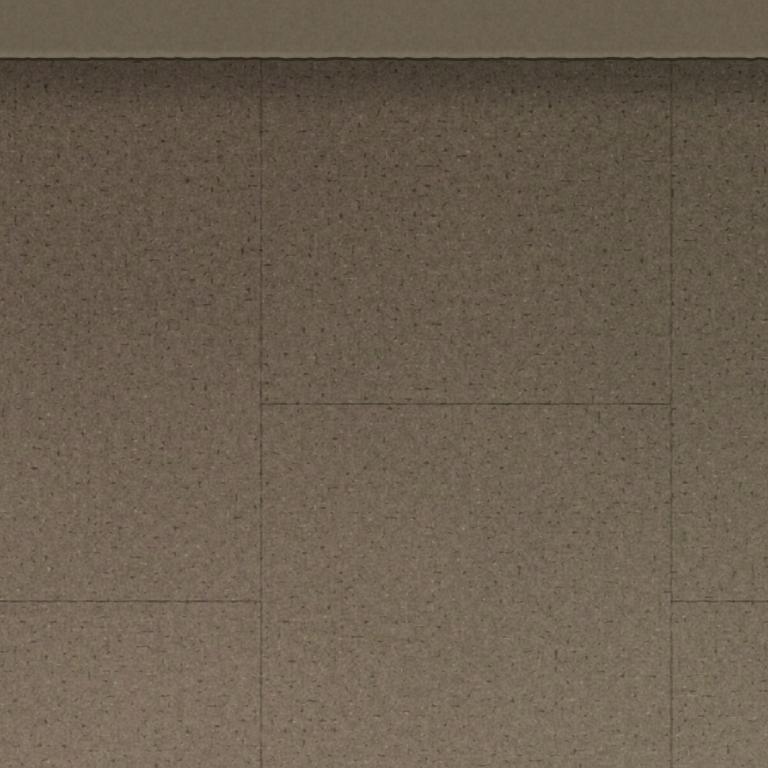
This texture is drawn by a Shadertoy shader. Its source:

```glsl
// Brown speckled carpet tiles in staggered columns, shaded below a plain ledge.

const vec2 TILE_SIZE = vec2(0.534, 0.74);
const vec2 TILE_ORIGIN = vec2(0.340, 0.474);
const float COLUMN_STAGGER = 0.257;
const float LEDGE_Y = 0.9245;

const vec3 CARPET_NEAR = vec3(0.505, 0.445, 0.382);
const vec3 CARPET_FAR = vec3(0.372, 0.322, 0.268);
const vec3 LEDGE_COLOR = vec3(0.415, 0.375, 0.310);
const vec3 LIP_COLOR = vec3(0.500, 0.455, 0.385);
const vec3 GAP_COLOR = vec3(0.165, 0.140, 0.105);

// Random unit vector for a lattice point
vec2 hashDirection(vec2 cell) {
    uvec2 q = uvec2(ivec2(cell)) * uvec2(1597u, 3812u + 1u);
    uint n = (q.x ^ q.y) * 22695477u;
    n = (n ^ (n >> 15)) * 739391u;
    n ^= n >> 13;
    float angle = float(n & 65535u) * 6.2831853 / 65536.0;
    return vec2(cos(angle), sin(angle));
}

// Gradient noise, roughly -0.7 to 0.7
float gradientNoise(vec2 p) {
    vec2 i = floor(p), f = p - i;
    vec2 u = f * f * f * (f * (f * 6.0 - 15.0) + 10.0);
    vec2 e = vec2(1.0, 0.0);
    float a = dot(hashDirection(i), f);
    float b = dot(hashDirection(i + e.xy), f - e.xy);
    float c = dot(hashDirection(i + e.yx), f - e.yx);
    float d = dot(hashDirection(i + e.xx), f - e.xx);
    return mix(mix(a, b, u.x), mix(c, d, u.x), u.y);
}

float fractalNoise(vec2 p) {
    float sum = 0.0, amplitude = 0.5;
    for (int octave = 0; octave < 4; octave++) {
        sum += amplitude * gradientNoise(p);
        p = mat2(1.6, 1.2, -1.2, 1.6) * p + 17.3;
        amplitude *= 0.6;
    }
    return sum;
}

// Coverage of a soft line of the given half width
float lineMask(float dist, float halfWidth, float aa) {
    return 1.0 - smoothstep(halfWidth - aa, halfWidth + aa, abs(dist));
}

// Distance to the nearest repeat of a line
float repeatDistance(float x, float period) {
    return abs(fract(x / period + 0.5) - 0.5) * period;
}

// Faint broken joints: x is the vertical seam, y the horizontal one
vec2 seamMasks(vec2 p, float aa) {
    vec2 q = p - TILE_ORIGIN;
    q += 0.0010 * vec2(gradientNoise(p * 70.0), gradientNoise(p * 65.0 + 31.0));
    float column = floor(q.x / TILE_SIZE.x);
    q.y += COLUMN_STAGGER * mod(column, 2.0);
    vec2 dist = vec2(repeatDistance(q.x, TILE_SIZE.x), repeatDistance(q.y, TILE_SIZE.y));
    float wear = clamp(0.75 + 0.9 * gradientNoise(p * 85.0 + 9.0), 0.15, 1.0);
    return wear * vec2(lineMask(dist.x, 0.0017, aa), lineMask(dist.y, 0.0013, aa));
}

// Fibre grain with sparse dark pits and pale threads
float carpetGrain(vec2 p) {
    float grain = 0.085 * fractalNoise(p * 75.0) + 0.060 * gradientNoise(p * 230.0 + 5.0);
    float pits = smoothstep(0.26, 0.58, gradientNoise(p * vec2(125.0, 155.0) + 40.0));
    float threads = smoothstep(0.30, 0.60, gradientNoise(p * vec2(150.0, 175.0) + 83.0));
    return grain - 0.105 * pits + 0.075 * threads;
}

vec3 carpetColor(vec2 p, float aa) {
    vec3 color = mix(CARPET_NEAR, CARPET_FAR, smoothstep(-0.15, 1.0, p.y));
    // Broad lighting, with a greener right side
    color *= 1.0 + 0.06 * fractalNoise(p * 4.0);
    color += vec3(-0.012, 0.002, -0.004) * smoothstep(0.25, 1.0, p.x);
    // Mottled tint and grain
    float tint = fractalNoise(p * 32.0 + 11.0);
    color += 0.030 * tint * vec3(0.6, -0.5, 0.9);
    color += carpetGrain(p) * vec3(1.0, 0.97, 0.92);
    // Joints
    vec2 seams = seamMasks(p, aa);
    color *= 1.0 - 0.20 * seams.x;
    color *= 1.0 - 0.30 * seams.y;
    // Shadow beneath the ledge
    float below = max(LEDGE_Y - p.y, 0.0);
    return color * (1.0 - 0.22 * (1.0 - smoothstep(0.015, 0.085, below)));
}

vec3 ledgeColor(vec2 p, float height) {
    float grain = 0.035 * fractalNoise(p * 80.0 + 60.0) + 0.025 * gradientNoise(p * 220.0);
    vec3 color = LEDGE_COLOR + grain + 0.015 * fractalNoise(p * 5.0);
    float lip = smoothstep(0.0, 0.003, height) * (1.0 - smoothstep(0.003, 0.012, height));
    return mix(color, LIP_COLOR + grain, 0.6 * lip);
}

void mainImage(out vec4 fragColor, in vec2 fragCoord) {
    vec2 p = fragCoord / iResolution.xy;
    float aa = 0.75 / iResolution.y;
    float height = p.y - LEDGE_Y + 0.0016 * gradientNoise(vec2(p.x * 90.0, 3.5));

    vec3 color = carpetColor(p, aa);
    color = mix(color, ledgeColor(p, height), smoothstep(-aa, aa, height));
    color = mix(color, GAP_COLOR, 0.8 * lineMask(height + 0.0015, 0.0018, aa));
    fragColor = vec4(clamp(color, 0.0, 1.0), 1.0);
}
```
